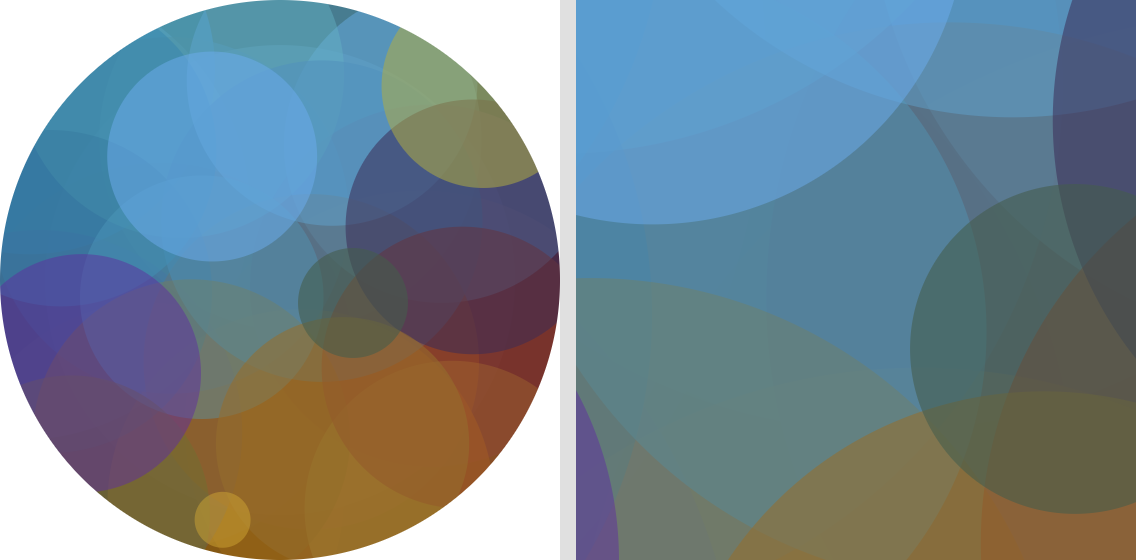
Left, the full canvas; right, a detail of the centre.
A Shadertoy shader for this background:

```glsl
// A large round window on white, filled with overlapping translucent discs.
// Disc centres follow a low-discrepancy sequence, painted from large to small;
// each tint depends on where the disc lies, with some random variation.

vec3 hash3(float n) {
    return fract(sin(n * vec3(12.99, 78.23, 37.72) + vec3(1.3, 4.1, 2.7)) * 4375.85);
}

// Soft-edged coverage of a disc, one pixel wide at the rim
float disc(vec2 p, float radius, float pixel) {
    return clamp((radius - length(p)) / pixel + 0.5, 0.0, 1.0);
}

// Bell-shaped influence of a colour around a centre
float influence(vec2 offset, float falloff) {
    return exp(-falloff * dot(offset, offset));
}

// Teal above, ochre below, indigo at left, wine at right, lime at the upper right rim
vec3 regionTint(vec2 c, float wine) {
    vec3 tint = mix(vec3(0.58, 0.41, 0.13), vec3(0.31, 0.62, 0.78), smoothstep(-0.35, 0.05, c.y));
    tint = mix(tint, vec3(0.23, 0.23, 0.70), influence(c - vec2(-0.9, -0.3), 6.0));
    tint = mix(tint, vec3(0.30, 0.03, 0.13), wine);
    return mix(tint, vec3(0.65, 0.78, 0.25), smoothstep(1.2, 1.38, c.x + c.y));
}

void mainImage(out vec4 fragColor, in vec2 fragCoord) {
    float side = min(iResolution.x, iResolution.y);
    vec2 p = (2.0 * fragCoord - iResolution.xy) / side;
    float pixel = 2.0 / side;

    // Translucent discs over black
    vec3 color = vec3(0.0);
    const int COUNT = 30;
    for (int i = 0; i < COUNT; i++) {
        float n = float(i);
        float t = n / float(COUNT - 1);
        vec3 h = hash3(n);
        vec2 center = (2.0 * fract(0.5 + n * vec2(0.7549, 0.5698)) - 1.0) * vec2(0.95, 0.9);
        float radius = 0.8 - 0.45 * t - 0.24 * smoothstep(0.9, 1.0, t);
        radius *= 0.88 + 0.24 * h.x;

        float wine = influence(center - vec2(0.55, 0.0), 8.0);
        vec3 tint = regionTint(center, wine) * (0.85 + 0.3 * h.y);
        tint += 0.22 * (hash3(n + 57.0) - 0.5);
        tint += vec3(0.16, 0.24, 0.05) * smoothstep(0.96, 1.0, t);

        float alpha = 0.38 + 0.22 * h.z + 0.2 * wine;
        color = mix(color, clamp(tint, 0.0, 1.0), alpha * disc(p - center, radius, pixel));
    }

    // Clip to the round window
    fragColor = vec4(mix(vec3(1.0), color, disc(p, 1.0, pixel)), 1.0);
}
```
